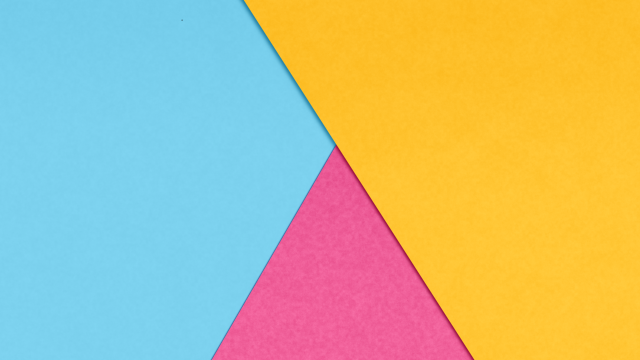
Reproduce this background procedurally as a WebGL 2 fragment shader.

```glsl
#version 300 es
precision highp float;
// Three overlapping sheets of coloured paper: blue at the back, a pink wedge
// on it and a yellow sheet on top. Signed line distances cut the sheets and
// cast the contact shadows; layered value noise gives the paper its grain.

uniform vec2 u_resolution;
out vec4 fragColor;

const vec3 BLUE = vec3(0.487, 0.822, 0.934);
const vec3 BLUE_DEEP = vec3(0.445, 0.795, 0.915);
const vec3 PINK = vec3(0.945, 0.380, 0.605);
const vec3 PINK_DEEP = vec3(0.920, 0.345, 0.580);
const vec3 YELLOW = vec3(1.000, 0.780, 0.210);
const vec3 YELLOW_DEEP = vec3(0.992, 0.745, 0.150);
const vec3 TEAL_SHADE = vec3(0.05, 0.42, 0.56);
const vec3 CRIMSON_SHADE = vec3(0.55, 0.02, 0.20);
const vec3 NAVY_SHADE = vec3(0.16, 0.33, 0.56);

// Sheet corners, in units of the canvas height.
const vec2 YELLOW_TOP = vec2(0.677, 1.0);
const vec2 YELLOW_BOTTOM = vec2(1.318, 0.0);
const vec2 PINK_APEX = vec2(0.934, 0.597);
const vec2 PINK_BOTTOM = vec2(0.588, 0.0);

float hash(vec2 p) {
    vec3 q = fract(p.xyx * 0.1031);
    q += dot(q, q.yzx + 33.33);
    return fract((q.x + q.y) * q.z);
}

float valueNoise(vec2 p) {
    vec2 cell = floor(p);
    vec2 f = fract(p);
    f = f * f * (3.0 - 2.0 * f);
    float low = mix(hash(cell), hash(cell + vec2(1, 0)), f.x);
    float high = mix(hash(cell + vec2(0, 1)), hash(cell + vec2(1, 1)), f.x);
    return mix(low, high, f.y);
}

// Paper fibre texture, centred on zero.
float grain(vec2 p, float scale) {
    float sum = 0.0;
    float weight = 0.5;
    for (int i = 0; i < 3; i++) {
        sum += weight * (valueNoise(p * scale) - 0.5);
        p = mat2(0.8, 0.6, -0.6, 0.8) * p + 3.7;
        scale *= 1.9;
        weight *= 0.7;
    }
    return sum;
}

// Signed distance to the line a-b, positive on its left.
float lineSide(vec2 p, vec2 a, vec2 b) {
    vec2 along = normalize(b - a);
    vec2 q = p - a;
    return along.x * q.y - along.y * q.x;
}

float coverage(float dist, float pixel) {
    return smoothstep(-0.7 * pixel, 0.7 * pixel, dist);
}

// Shadow falling off outside an edge where dist is negative.
float contactShadow(float dist, float width) {
    float t = min(dist, 0.0) / width;
    return exp(-t * t);
}

// Sparse dark flecks, at most one in each grid cell.
float flecks(vec2 p, float scale, float chance, float radius, float pixel) {
    vec2 cell = floor(p * scale);
    vec2 jitter = 0.2 + 0.6 * vec2(hash(cell + 11.0), hash(cell + 47.0));
    float dist = radius - length(p - (cell + jitter) / scale);
    return coverage(dist, pixel) * step(hash(cell + 83.0), chance);
}

void main() {
    float pixel = 1.0 / u_resolution.y;
    vec2 p = gl_FragCoord.xy * pixel;
    float yellowDist = lineSide(p, YELLOW_TOP, YELLOW_BOTTOM);
    float pinkDist = lineSide(p, PINK_APEX, PINK_BOTTOM);
    float fibre = grain(p, 110.0);
    float mottle = grain(p + 5.0, 14.0);

    // Blue base sheet, slightly deeper toward the top.
    float blueDepth = smoothstep(0.55, 1.1, p.y) * 0.8;
    vec3 blue = mix(BLUE, BLUE_DEEP, blueDepth) + 0.022 * fibre + 0.008 * mottle;
    blue *= 1.0 - 0.35 * flecks(p, 7.0, 0.12, 0.002, pixel);
    blue = mix(blue, NAVY_SHADE, 0.8 * contactShadow(pinkDist, 0.0028));
    blue = mix(blue, TEAL_SHADE, 0.75 * contactShadow(yellowDist, 0.0095));

    // Pink wedge with a coarser grain.
    float pinkDepth = smoothstep(0.1, 0.6, p.y);
    vec3 pink = mix(PINK, PINK_DEEP, pinkDepth);
    pink += vec3(0.05, 0.11, 0.09) * fibre + 0.015 * mottle;
    pink = mix(pink, CRIMSON_SHADE, 0.85 * contactShadow(yellowDist, 0.0075));

    // Yellow top sheet, lighter toward the lower right.
    float yellowDepth = smoothstep(0.35, 1.0, p.y - 0.15 * (p.x - 1.3));
    vec3 yellow = mix(YELLOW, YELLOW_DEEP, yellowDepth);
    yellow += vec3(0.015, 0.035, 0.06) * fibre + vec3(0.004, 0.018, 0.04) * mottle;

    vec3 color = mix(blue, pink, coverage(pinkDist, pixel));
    color = mix(color, yellow, coverage(yellowDist, pixel));
    fragColor = vec4(clamp(color, 0.0, 1.0), 1.0);
}
```
